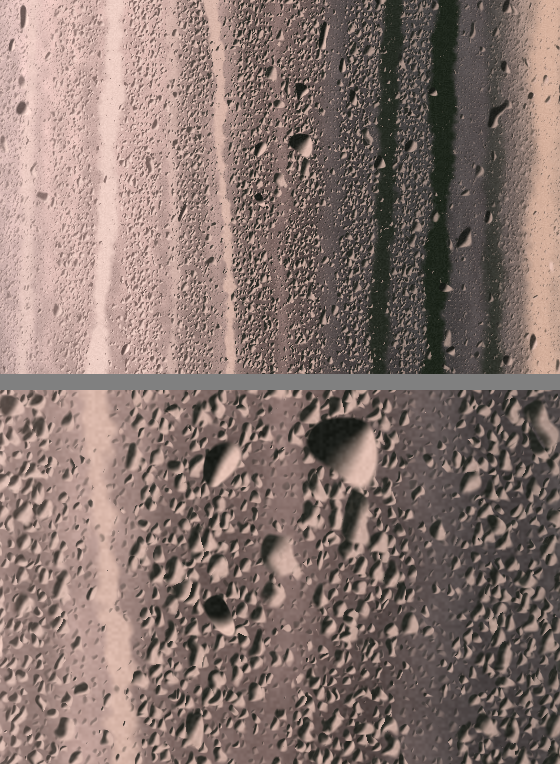
Top, the full canvas; bottom, a detail of the centre.
This texture is drawn by a WebGL 2 fragment shader. Its source:

```glsl
#version 300 es
precision highp float;

uniform vec2 u_resolution;
out vec4 fragColor;

const vec3 BACKDROP[9] = vec3[9](
    vec3(.86, .74, .72), vec3(.85, .72, .69), vec3(.81, .68, .65),
    vec3(.74, .62, .59), vec3(.58, .48, .46), vec3(.33, .30, .30),
    vec3(.26, .25, .25), vec3(.34, .31, .31), vec3(.80, .67, .60));
const float COLUMNS[9] = float[9](.02, .13, .255, .345, .45, .54, .645, .742, .915);

float hash(vec2 p) {
    return fract(sin(dot(p, vec2(127.1, 311.7))) * 43758.5);
}

float noise(vec2 p) {
    vec2 i = floor(p), f = fract(p);
    f = f * f * (3.0 - 2.0 * f);
    return mix(mix(hash(i), hash(i + vec2(1, 0)), f.x),
               mix(hash(i + vec2(0, 1)), hash(i + vec2(1, 1)), f.x), f.y);
}

vec3 backdrop(float u) {
    float s = clamp(u, 0.0, 0.999) * 8.0;
    int i = int(s);
    return mix(BACKDROP[i], BACKDROP[i + 1], smoothstep(0.0, 1.0, fract(s)));
}

// Wavering vertical trail with ragged edges
float trail(vec2 p, float x, float lean, float halfWidth, float soft, float seed) {
    float wobble = (noise(vec2(p.y * 5.0, seed)) - 0.5) * 0.016;
    float ragged = (noise(p * 38.0 + seed) - 0.5) * 0.014 + (noise(p * 95.0 + seed) - 0.5) * 0.009;
    float w = halfWidth * (0.65 + 0.7 * noise(vec2(p.y * 7.0, seed + 3.0)));
    float d = abs(p.x - x - lean * (p.y - 0.5) - wobble) + ragged;
    return 1.0 - smoothstep(w - soft, w + soft, d);
}

// Bands where fine condensation gathers
float beadDensity(vec2 p, float u) {
    float band = 0.0;
    float drift = (noise(p * vec2(4.0, 6.0)) - 0.5) * 0.03;
    for (int i = 0; i < 9; i++) {
        float d = (u + drift - COLUMNS[i]) / 0.036;
        band = max(band, exp(-d * d * d * d));
    }
    return 0.12 + band * (0.55 + 0.75 * noise(p * vec2(16.0, 6.0)));
}

// Nearest drop: local position in xy, height above the glass in z
vec3 dropLayer(vec2 p, float cell, float stretch, float density, vec2 radii, float seed) {
    vec2 warp = vec2(noise(p * 1.7 / cell + seed), noise(p * 1.7 / cell + seed + 31.0)) - 0.5;
    vec2 g = p / (cell * vec2(1.0, stretch)) + warp * 0.42;
    vec3 best = vec3(0.0, 0.0, -1.0);
    for (int k = 0; k < 9; k++) {
        vec2 id = floor(g) + vec2(k % 3 - 1, k / 3 - 1);
        vec2 key = id + seed;
        vec2 center = id + 0.5 + 0.75 * (vec2(hash(key), hash(key + 17.3)) - 0.5);
        float size = hash(key + 41.7);
        float gate = hash(key + 67.1);
        float r = mix(radii.x, radii.y, size * size);
        r *= smoothstep(gate - 0.06, gate + 0.06, density);
        vec2 d = (g - center) / max(r, 0.001);
        d.x *= 1.0 + 0.4 * clamp(d.y, -1.0, 1.0);
        float height = 1.0 - length(d);
        if (height > best.z) best = vec3(d, height);
    }
    return best;
}

vec3 shadeDrop(vec3 base, vec3 drop, vec3 shadow, vec3 glint, float soft, float balance) {
    float cover = smoothstep(0.0, soft, drop.z);
    float side = dot(drop.xy, vec2(0.72, -0.5)) - balance;
    return mix(base, mix(shadow, glint, smoothstep(-0.25, 0.25, side)), cover);
}

void main() {
    vec2 p = gl_FragCoord.xy / u_resolution.y;
    float u = gl_FragCoord.x / u_resolution.x;
    float aspect = u_resolution.x / u_resolution.y;
    float focus = smoothstep(0.0, 0.25, u) * (1.0 - smoothstep(0.66, 0.95, u));
    float shade = smoothstep(0.2, 0.46, u);
    float density = beadDensity(p, u);

    // Glass with broad tints and blotches
    vec3 color = backdrop(u + 0.02 * (noise(p * vec2(9.0, 2.0)) - 0.5));
    color *= mix(0.95, 1.03, p.y) * (0.86 + 0.14 * noise(p * vec2(30.0, 2.5)) + 0.14 * noise(p * vec2(48.0, 26.0)));
    color *= 1.0 - 0.25 * density * smoothstep(0.25, 0.4, u) * (1.0 - smoothstep(0.55, 0.7, u));

    // Pale and dark trails
    float pale = 0.7 * trail(p, 0.05 * aspect, 0.02, 0.016, 0.014, 1.0);
    pale = max(pale, 0.95 * trail(p, 0.19 * aspect, 0.04, 0.026, 0.011, 2.0));
    pale = max(pale, 0.5 * trail(p, 0.31 * aspect, 0.0, 0.012, 0.007, 3.0));
    pale = max(pale, 0.85 * trail(p, 0.397 * aspect, -0.05, 0.013, 0.005, 4.0));
    float warm = 0.9 * trail(p, 0.972 * aspect, 0.02, 0.032, 0.024, 5.0);
    float dark = 0.8 * trail(p, 0.69 * aspect, 0.04, 0.028, 0.011, 6.0);
    dark = max(dark, 0.95 * trail(p, 0.785 * aspect, 0.04, 0.03, 0.01, 8.0));
    dark = max(dark, 0.7 * trail(p, 0.885 * aspect, 0.01, 0.02, 0.016, 9.0) * (1.0 - 0.7 * p.y));
    color = mix(color, mix(vec3(.94, .82, .78), vec3(.87, .73, .67), shade), pale);
    color = mix(color, vec3(.85, .70, .62), warm);
    color = mix(color, vec3(.11, .14, .10), dark);
    float open = 1.0 - max(max(pale, dark), 0.7 * warm);

    // Drop tones follow the light across the glass
    float dim = smoothstep(0.5, 0.75, u) * (1.0 - smoothstep(0.88, 0.97, u));
    vec3 shadow = mix(vec3(.50, .40, .38), vec3(.13, .14, .12), shade);
    shadow = mix(shadow, color * 0.6, 0.5 * (1.0 - focus));
    vec3 glint = mix(vec3(.95, .83, .79), vec3(.85, .72, .67), shade);
    glint = mix(glint, vec3(.66, .57, .53), dim);
    float soft = mix(0.7, 0.4, focus);

    // Mist, packed beads, then heavier drops
    vec3 mist = dropLayer(p, 0.0088, 1.15, 0.85 * open, vec2(0.3, 0.55), 3.0);
    color = mix(color, shadeDrop(color, mist, shadow, glint, 0.6, 0.05), 0.36);
    vec3 fine = dropLayer(p, 0.0115, 1.3, density * open, vec2(0.32, 0.6), 53.0);
    color = mix(color, shadeDrop(color, fine, shadow, glint, soft, 0.02), mix(0.5, 0.85, focus));
    vec3 beads = dropLayer(p, 0.0175, 1.35, 0.85 * density * open, vec2(0.26, 0.56), 11.0);
    color = mix(color, shadeDrop(color, beads, shadow, glint, soft, 0.03), mix(0.6, 0.92, focus));
    float heavy = mix(0.1, 0.36, smoothstep(0.36, 0.5, u)) * (1.0 - 0.7 * warm);
    vec3 medium = dropLayer(p, 0.042, 1.5, heavy * (0.25 + 0.75 * open), vec2(0.16, 0.36), 23.0);
    color = mix(color, shadeDrop(color, medium, shadow, glint, soft * 0.7, 0.1), 0.9);
    vec3 large = dropLayer(p, 0.088, 1.5, heavy * 0.75, vec2(0.13, 0.29), 37.0);
    color = shadeDrop(color, large, shadow * 0.8, glint * 1.06, soft * 0.5, 0.2);

    // Fine film grain
    color += (noise(p * 340.0) - 0.5) * 0.06;
    fragColor = vec4(clamp(color, 0.0, 1.0), 1.0);
}
```
